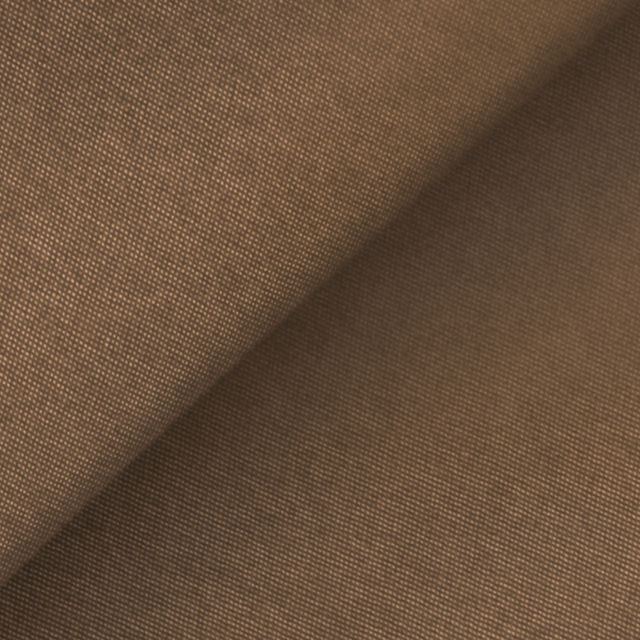
A three.js fragment shader for this texture:

```glsl
// Brown woven cloth with a soft diagonal fold casting a shadow on the layer below.
varying vec2 vUv;

const float TAU = 6.2831853;
const vec3 CLOTH = vec3(1.0, 0.765, 0.575);     // hue of the cloth, scaled by tone
const vec3 GLINT = vec3(1.0, 0.81, 0.64);       // paler hue of lit threads
const vec3 AMBER = vec3(1.0, 0.745, 0.51);      // warm hue in the soft areas
const float EDGE_START = 0.082;                 // height of the fold at the left side
const float EDGE_RISE = 0.918;
const float EDGE_BULGE = 0.05;
const float UPPER_TILT = 0.54;                  // downward slope of the rows, radians
const float LOWER_TILT = 0.43;
const float UPPER_THREADS = 120.0;              // rows per canvas width
const float LOWER_THREADS = 130.0;
const float UPPER_ROWS = 0.12;                  // how far rows outweigh single bumps
const float LOWER_ROWS = 0.38;
const float COLUMN_LEAN = 0.3;
const float ROLL_WIDTH = 0.085;                 // zone where the fold curves away
const float ROLL_SQUEEZE = 0.55;
const float THREAD_CONTRAST = 0.29;

float hash(vec2 p) {
  vec3 q = fract(vec3(p.xyx) * 0.1031);
  q += dot(q, q.yzx + 33.33);
  return fract((q.x + q.y) * q.z);
}

float noise(vec2 p) {
  vec2 i = floor(p);
  vec2 f = fract(p);
  f = f * f * (3.0 - 2.0 * f);
  return mix(mix(hash(i), hash(i + vec2(1.0, 0.0)), f.x),
             mix(hash(i + vec2(0.0, 1.0)), hash(i + vec2(1.0, 1.0)), f.x), f.y);
}

// Signed distance to the fold: positive on the upper layer.
float foldDistance(vec2 p) {
  float edge = EDGE_START + EDGE_RISE * p.x + EDGE_BULGE * p.x * (1.0 - p.x);
  return (p.y - edge) / length(vec2(1.0, EDGE_RISE));
}

// Straight rows of thread bumps with uneven brightness, averaging close to zero.
float weave(vec2 p, float tilt, float threads, float rowShare) {
  float c = cos(tilt);
  float s = sin(tilt);
  vec2 q = vec2(c * p.x - s * p.y, s * p.x + c * p.y) * threads;
  q.x += COLUMN_LEAN * q.y;
  // Slow drift of the cloth, then a small shift of each thread.
  q += 0.5 * vec2(noise(q * 0.07), noise(q * 0.06 + 40.0));
  q += 0.22 * vec2(noise(q * 0.8 + 17.0), noise(q * 0.7 + 70.0));
  vec2 wave = cos(TAU * q);
  float bump = 0.5 * (wave.x + wave.y) + 0.5 * wave.x * wave.y;
  float pattern = mix(bump, wave.y, rowShare);
  float slub = noise(q * vec2(0.4, 1.0) + 9.0) - 0.5;
  float knot = noise(q * 1.3 + 130.0) - 0.5;
  return pattern * (1.1 + 0.7 * slub) + 0.35 * slub + 0.55 * knot;
}

vec3 shadeCloth(float tone, float threads, float focus, float warmth) {
  vec3 hue = mix(CLOTH, AMBER, warmth);
  hue = mix(hue, GLINT, clamp(threads, 0.0, 1.0) * 0.6 * (1.0 - warmth));
  return hue * tone * (1.0 + THREAD_CONTRAST * focus * threads);
}

vec3 upperLayer(vec2 p, float d) {
  // Threads crowd together where the cloth rolls away.
  vec2 across = normalize(vec2(-EDGE_RISE, 1.0));
  float near = max(d, 0.0);
  vec2 q = p - across * ROLL_SQUEEZE * ROLL_WIDTH * exp(-near / ROLL_WIDTH);

  float tone = mix(0.315, 0.44, smoothstep(-0.01, 0.07, d));
  tone += 0.05 * smoothstep(0.06, 0.24, d);
  tone -= 0.05 * smoothstep(0.62, 1.0, p.y) * smoothstep(0.15, 0.45, d);
  tone -= 0.02 * smoothstep(0.3, 0.9, p.x);

  float focus = 1.0 - 0.75 * smoothstep(0.5, 1.05, 0.7 * p.x + 0.42 * p.y);
  focus *= mix(0.45, 1.0, smoothstep(0.0, 0.045, d));
  float warmth = smoothstep(0.2, 0.55, p.x) * (1.0 - smoothstep(0.1, 0.4, d));
  float threads = weave(q, UPPER_TILT, UPPER_THREADS, UPPER_ROWS);
  return shadeCloth(tone, threads, focus, 0.5 * warmth);
}

vec3 lowerLayer(vec2 p, float d) {
  float depth = -d;
  float tone = mix(0.24, 0.335, smoothstep(-0.01, 0.16, depth));
  tone += 0.095 * smoothstep(0.11, 0.34, depth);
  tone += 0.05 * smoothstep(0.32, 0.66, depth);
  tone += 0.02 * smoothstep(0.2, 0.7, p.x) * (1.0 - smoothstep(0.05, 0.3, depth));

  float focus = mix(0.9, 0.27, smoothstep(0.14, 0.46, p.y - 0.06 * p.x));
  float band = smoothstep(0.15, 0.3, p.y) * (1.0 - smoothstep(0.4, 0.75, p.y));
  float threads = weave(p, LOWER_TILT, LOWER_THREADS, LOWER_ROWS);
  return shadeCloth(tone, threads, focus, 0.35 * band);
}

void main() {
  vec2 p = vUv;
  float d = foldDistance(p);
  d += 0.003 * (noise(p * 90.0) - 0.5);         // fuzzy fibres along the fold

  float blur = mix(0.004, 0.011, p.x);
  float cover = smoothstep(-blur, blur, d);
  vec3 color = mix(lowerLayer(p, d), upperLayer(p, d), cover);

  // Faint mottling and fine fibre grain.
  color *= 0.975 + 0.05 * noise(p * 28.0);
  color *= 0.93 + 0.14 * noise(p * 240.0);
  gl_FragColor = vec4(color, 1.0);
}
```
